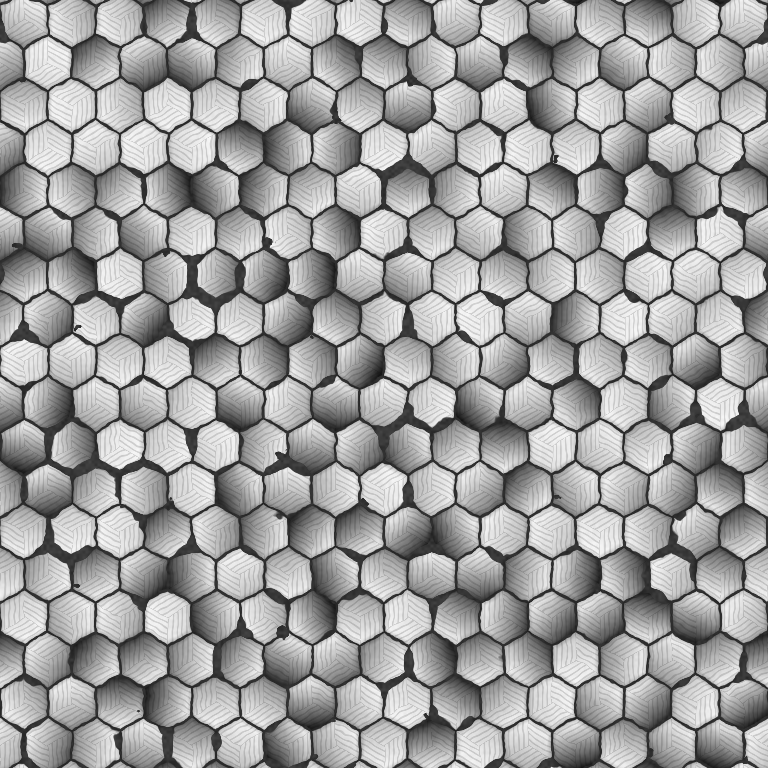
Write a Shadertoy shader that draws this pattern.

```glsl
const vec2 COUNT = vec2(16.0, 18.0);   // tiles across, rows down
const float ROW_SHIFT = 0.53;
const float ROW_SCALE = 0.8660254;     // row spacing of a regular hexagon grid
const float TAU = 6.2831853;

vec3 hash3(vec2 p) {
    vec3 q = fract(p.xyx * vec3(0.1031, 0.1030, 0.0973));
    q += dot(q, q.yxz + 33.33);
    return fract((q.xxy + q.yzz) * q.zyx);
}

// Value noise that wraps after one canvas
float wrapNoise(vec2 uv, float freq, float seed) {
    vec2 p = uv * freq;
    vec2 i = floor(p), f = fract(p);
    f = f * f * (3.0 - 2.0 * f);
    float a = hash3(mod(i, freq) + seed).x;
    float b = hash3(mod(i + vec2(1.0, 0.0), freq) + seed).x;
    float c = hash3(mod(i + vec2(0.0, 1.0), freq) + seed).x;
    float d = hash3(mod(i + 1.0, freq) + seed).x;
    return mix(mix(a, b, f.x), mix(c, d, f.x), f.y);
}

vec2 nearestCentre(vec2 grid, vec2 start) {
    vec2 period = vec2(1.0, 2.0);
    return start + period * floor((grid - start) / period + 0.5);
}

float hexEdge(vec2 p) {
    p = abs(p);
    return 0.5 - max(p.x, dot(p, vec2(0.5, ROW_SCALE)));
}

// Three rhombi, each ruled parallel to one of its sides
float plankLines(vec2 p, float soft) {
    float local = mod(atan(p.y, p.x) - TAU / 12.0, TAU / 3.0);
    float across = length(p) * sin(local) * 10.0;
    float fromLine = abs(fract(across + 0.5) - 0.5) * 0.1;
    return 1.0 - smoothstep(0.012 - 0.5 * soft, 0.012 + soft, fromLine);
}

// Distance to the ragged chips that sit at some tile corners
float chipDistance(vec2 grid, float ragged) {
    float nearest = 1.0;
    for (int y = -1; y <= 1; y++) {
        for (int x = -1; x <= 1; x++) {
            vec2 cell = floor(grid) + vec2(x, y);
            vec2 id = mod(cell, COUNT);
            vec3 rnd = hash3(id + 71.0);
            vec2 corner = cell + vec2(0.5 * mod(id.y, 2.0), 2.0 / 3.0);
            corner += (hash3(id + 113.0).xy - 0.5) * 0.24;
            float radius = mix(0.02, 0.12, rnd.y * rnd.y);
            vec2 offset = (grid - corner) * vec2(mix(0.75, 1.25, rnd.z), ROW_SCALE);
            float d = length(offset) - radius + (ragged - 0.5) * 0.2;
            nearest = min(nearest, rnd.x < 0.17 ? d : 1.0);
        }
    }
    return nearest;
}

// Light on one side, falling to dark on the other
float tileShade(vec2 p, vec3 rnd) {
    float angle = TAU * rnd.x;
    float t = clamp(0.5 + dot(p, vec2(cos(angle), sin(angle))), 0.0, 1.0);
    float depth = mix(0.06, 0.87, rnd.y);
    return 0.96 - depth * mix(t, t * t, 0.25);
}

void mainImage(out vec4 fragColor, in vec2 fragCoord) {
    vec2 uv = fragCoord / iResolution.xy;
    float pixel = COUNT.x / iResolution.x;

    // Slightly unsteady grid
    vec2 wobble = vec2(wrapNoise(uv, 96.0, 5.0), wrapNoise(uv, 96.0, 37.0)) - 0.5;
    vec2 grid = uv * COUNT - vec2(0.0, ROW_SHIFT) + wobble * 0.05;

    // Nearest tile of the two interleaved row sets
    vec2 evenCentre = nearestCentre(grid, vec2(0.0));
    vec2 oddCentre = nearestCentre(grid, vec2(0.5, 1.0));
    vec2 scale = vec2(1.0, ROW_SCALE);
    vec2 evenPos = (grid - evenCentre) * scale;
    vec2 oddPos = (grid - oddCentre) * scale;
    bool isEven = dot(evenPos, evenPos) < dot(oddPos, oddPos);
    vec2 p = isEven ? evenPos : oddPos;
    vec2 id = mod(isEven ? evenCentre : oddCentre, COUNT);
    vec3 rnd = hash3(id + 19.0);

    // Tile face
    float grain = wrapNoise(uv, 256.0, 11.0);
    float edge = hexEdge(p);
    float shade = tileShade(p, rnd);
    shade *= 1.0 - 0.14 * plankLines(rnd.z < 0.5 ? p : -p, pixel * 0.6);
    shade *= mix(0.84, 1.0, smoothstep(0.02, 0.12, edge));
    shade += (grain - 0.5) * 0.035;

    // Joints, swollen by grime in places
    float grime = smoothstep(0.68, 0.95, wrapNoise(uv, 28.0, 53.0));
    float halfWidth = 0.027 + 0.09 * grime + (grain - 0.5) * 0.022;
    float joint = 1.0 - smoothstep(-0.6 * pixel, 0.6 * pixel, edge - halfWidth);
    shade = mix(shade, 0.17 + 0.08 * (grain - 0.5) + 0.06 * grime, joint);

    // Chipped corners
    float ragged = mix(wrapNoise(uv, 144.0, 89.0), grain, 0.35);
    float chip = chipDistance(grid, ragged);
    float chipMask = 1.0 - smoothstep(-0.5 * pixel, 0.5 * pixel, chip);
    shade = mix(shade, 0.15 + 0.1 * grain, chipMask);

    fragColor = vec4(vec3(clamp(shade, 0.0, 1.0)), 1.0);
}
```
